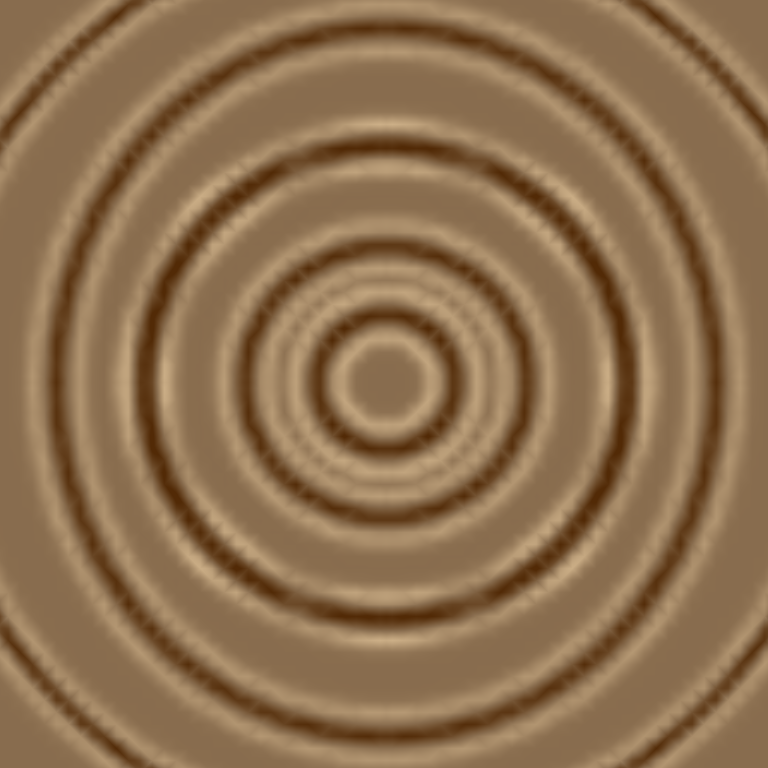
Reproduce this background procedurally as a three.js fragment shader.

```glsl
// Concentric carved rings on a flat tan ground: dark grooves with pale rims.
// Ring tone comes from ellipse distances, sampled at the corners of a
// mirrored triangle mesh and blended with the smooth tone for a faceted look.

varying vec2 vUv;

const vec3 GROUND = vec3(0.535, 0.425, 0.305);
const vec3 RIM    = vec3(0.860, 0.745, 0.580);
const vec3 GROOVE = vec3(0.320, 0.165, 0.025);

const vec2  CENTER     = vec2(0.503, 0.502);
const float MESH_CELLS = 64.0;
const float FACETING   = 0.65;   // share of the mesh in the final tone
const float JITTER     = 0.34;   // uneven strength of mesh corners
const float RIM_WIDTH  = 0.0125;

// Each ring: horizontal radius, vertical radius, rim offset, groove width.
const vec4 RING_CORE   = vec4(0.090, 0.088, 0.029, 0.0110);
const vec4 RING_INNER  = vec4(0.184, 0.176, 0.028, 0.0105);
const vec4 RING_MIDDLE = vec4(0.314, 0.308, 0.027, 0.0125);
const vec4 RING_OUTER  = vec4(0.429, 0.461, 0.029, 0.0110);
const vec4 RING_CORNER = vec4(0.593, 0.593, 0.021, 0.0085);

const vec2  WORN_SPOT = vec2(0.113, 0.284);
const float WORN_SIZE = 0.024;

float bell(float x, float width) {
  float t = x / width;
  return exp(-t * t);
}

float hash(vec2 p) {
  return fract(sin(dot(p, vec2(12.99, 78.23))) * 4375.85);
}

// Returns rim strength in x and groove strength in y.
vec2 ringProfile(vec2 p, vec4 ring) {
  float k = max(length(p / ring.xy), 0.001);
  float d = (k - 1.0) * length(p) / k;
  return vec2(bell(abs(d) - ring.z, RIM_WIDTH), bell(d, ring.w));
}

// Signed tone: positive on the rims, negative in the grooves.
float ringTone(vec2 p) {
  float angle = atan(p.y, p.x + 0.0001);
  vec2 core   = ringProfile(p, RING_CORE)   * vec2(0.68, 0.92);
  vec2 inner  = ringProfile(p, RING_INNER)  * vec2(0.56, 0.88);
  vec2 middle = ringProfile(p, RING_MIDDLE);
  vec2 outer  = ringProfile(p, RING_OUTER)  * vec2(0.50, 0.84);
  vec2 corner = ringProfile(p, RING_CORNER) * vec2(0.48, 0.86);

  // The middle ring brightens in eight directions and wears thin at four spots.
  float worn = bell(length(p - WORN_SPOT), WORN_SIZE);
  middle.x *= 0.62 + 0.20 * cos(8.0 * angle);
  middle.y *= 1.0 - 0.55 * worn;

  vec2 tone = max(max(core, inner), max(max(middle, outer), corner));
  return tone.x * (1.0 - tone.y) - tone.y;
}

// Tone at a mesh corner, with slightly uneven strength.
float cornerTone(vec2 id) {
  float strength = 1.0 + JITTER * (hash(id) - 0.5);
  return ringTone(abs(id - 0.5) / MESH_CELLS) * strength;
}

// Linear blend over triangles whose diagonals alternate from cell to cell.
float meshTone(vec2 p) {
  vec2 grid = p * MESH_CELLS + 0.5;
  vec2 cell = floor(grid);
  vec2 f = grid - cell;
  float flip = mod(cell.x + cell.y, 2.0);
  f.x = mix(f.x, 1.0 - f.x, flip);

  vec2 nearSide = vec2(flip, 0.0);
  vec2 farSide  = vec2(1.0 - flip, 1.0);
  bool lower = f.x > f.y;
  vec2 sideCorner = lower ? vec2(1.0 - flip, 0.0) : vec2(flip, 1.0);
  float high = max(f.x, f.y);
  float low  = min(f.x, f.y);

  return cornerTone(cell + nearSide) * (1.0 - high)
       + cornerTone(cell + sideCorner) * (high - low)
       + cornerTone(cell + farSide) * low;
}

void main() {
  // Fold into one quadrant so all four mirror each other.
  vec2 p = abs(vUv - CENTER);
  float tone = mix(ringTone(p), meshTone(p), FACETING);

  vec3 color = mix(GROUND, RIM, clamp(tone, 0.0, 1.0));
  color = mix(color, GROOVE, clamp(-tone * 1.08, 0.0, 1.0));
  gl_FragColor = vec4(color, 1.0);
}
```
